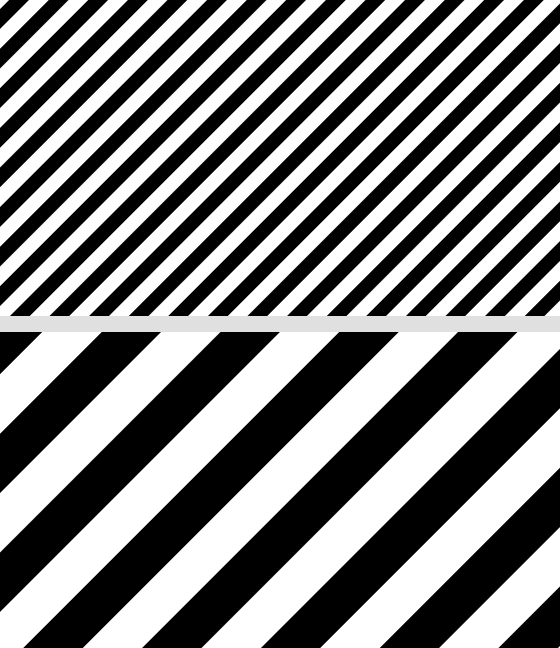
Top: the whole. Bottom: its middle third, enlarged.
Write a WebGL 1 fragment shader that draws this pattern.

```glsl
precision highp float;
// Even black and white diagonal stripes rising to the right at 45 degrees.

uniform vec2 u_resolution;

#define STRIPE_PAIRS 20.0   // stripe pairs per canvas width, measured across the stripes
#define STRIPE_ANGLE 0.785398
#define WHITE_SHARE 0.5     // part of each pair that is white
#define PHASE 0.0           // shift across the stripes, in pairs
#define EDGE_PIXELS 1.0     // width of the smoothed edge
#define DARK_COLOR vec3(0.0)
#define LIGHT_COLOR vec3(1.0)

// Signed distance to the nearest stripe edge, in pairs; positive inside white.
float stripeDistance(float across) {
    float fromCenter = abs(fract(across + 0.5) - 0.5);
    return 0.5 * WHITE_SHARE - fromCenter;
}

void main() {
    // Canvas units: the width is 1, the origin is the lower left corner.
    vec2 position = gl_FragCoord.xy / u_resolution.x;

    // Coordinate perpendicular to the stripes, counted in pairs.
    vec2 normal = vec2(sin(STRIPE_ANGLE), -cos(STRIPE_ANGLE));
    float across = dot(position, normal) * STRIPE_PAIRS + PHASE;

    // Edge coverage over a constant width on screen.
    float edgeWidth = EDGE_PIXELS * STRIPE_PAIRS / u_resolution.x;
    float light = clamp(stripeDistance(across) / edgeWidth + 0.5, 0.0, 1.0);

    gl_FragColor = vec4(mix(DARK_COLOR, LIGHT_COLOR, light), 1.0);
}
```
